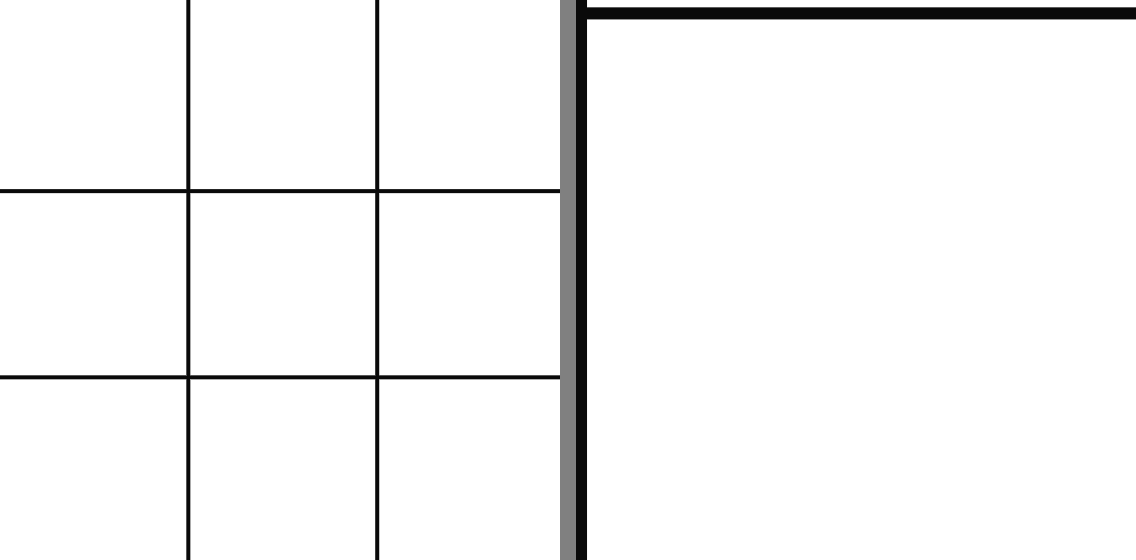
Left, the full canvas; right, a detail of the centre.
Write a Shadertoy shader that draws this pattern.

```glsl
#define LINE_COUNT 2.0
#define FIRST_LINE vec2(0.3363, 0.3262)
#define PITCH vec2(0.3373, 0.3325)
#define LINE_WIDTH 0.0072
#define PAPER vec3(1.0)
#define INK vec3(0.04)

// Distance on each axis to the nearest ruled line
vec2 gridDistance(vec2 uv) {
    vec2 index = clamp(round((uv - FIRST_LINE) / PITCH), 0.0, LINE_COUNT - 1.0);
    return abs(uv - FIRST_LINE - index * PITCH);
}

void mainImage(out vec4 fragColor, in vec2 fragCoord) {
    vec2 uv = fragCoord / iResolution.xy;
    vec2 pixel = 1.0 / iResolution.xy;

    // Smooth each line edge over one pixel, then join both axes
    vec2 coverage = clamp((0.5 * LINE_WIDTH - gridDistance(uv)) / pixel + 0.5, 0.0, 1.0);
    float ink = max(coverage.x, coverage.y);

    fragColor = vec4(mix(PAPER, INK, ink), 1.0);
}
```
